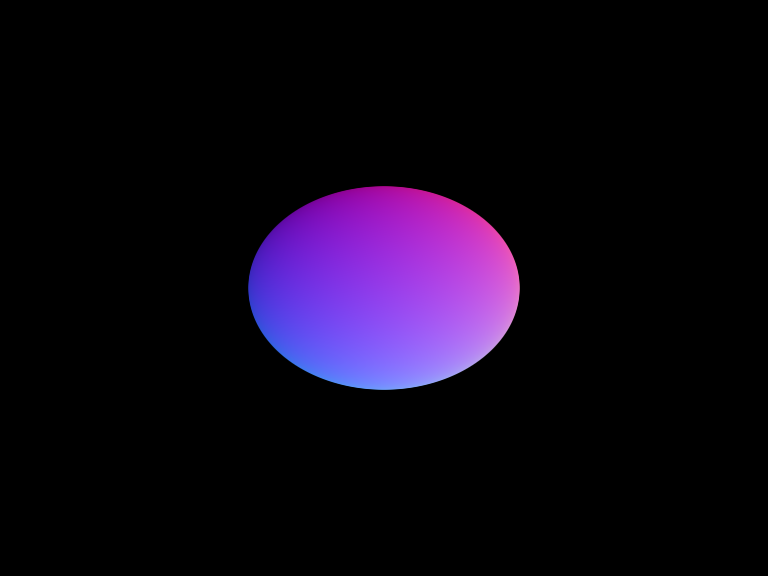
Give the GLSL for this texture map, as a WebGL 2 fragment shader.

```glsl
#version 300 es
precision highp float;

uniform vec2 u_resolution;
out vec4 fragColor;

const float DISC_RADIUS = 0.1767;     // fraction of each canvas side
const float CAMERA_DISTANCE = 1.667;  // in sphere radii

// Normal of a unit sphere seen in perspective; the silhouette is length(disc) = 1
vec3 sphereNormal(vec2 disc, float cameraDistance) {
    float spread = inversesqrt(cameraDistance * cameraDistance - 1.0);
    vec3 origin = vec3(0.0, 0.0, cameraDistance);
    vec3 ray = normalize(vec3(disc * spread, -1.0));
    float b = dot(origin, ray);
    float c = dot(origin, origin) - 1.0;
    float hit = -b - sqrt(max(b * b - c, 0.0));
    return normalize(origin + ray * hit);
}

// Orthonormal view basis from a facing direction and an approximate right axis
mat3 viewBasis(vec3 facing, vec3 rightHint) {
    vec3 front = normalize(facing);
    vec3 right = normalize(rightHint - front * dot(rightHint, front));
    vec3 up = cross(right, front);
    return mat3(right, up, front);
}

vec3 normalColor(vec3 normal) {
    return clamp(normal * 0.5 + 0.5, 0.0, 1.0);
}

float discMask(vec2 disc) {
    float radius = length(disc);
    float edge = max(fwidth(radius), 1e-4);
    return 1.0 - smoothstep(-0.5 * edge, 0.5 * edge, radius - 1.0);
}

void main() {
    vec2 uv = gl_FragCoord.xy / u_resolution;
    vec2 disc = (uv - 0.5) / DISC_RADIUS;

    // Rotate the visible cap into world space and show its direction as colour
    mat3 view = viewBasis(vec3(0.17, -0.53, 0.83), vec3(0.94, 0.34, 0.02));
    vec3 normal = view * sphereNormal(disc, CAMERA_DISTANCE);

    fragColor = vec4(normalColor(normal) * discMask(disc), 1.0);
}
```
